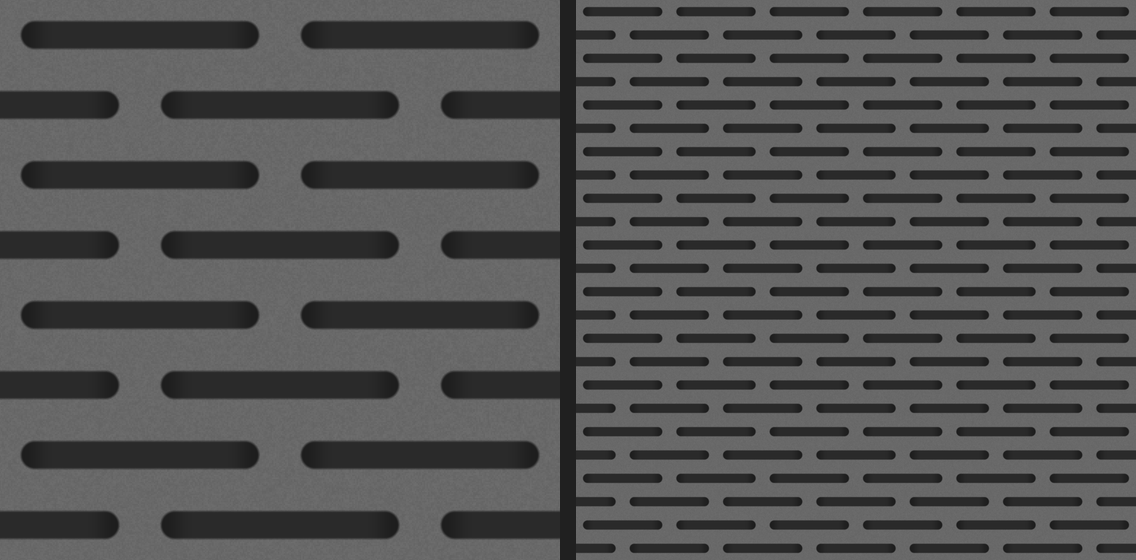
Left, the tile; right, the same tile 3 across and 3 down.
Write a Shadertoy shader that draws this pattern.

```glsl
const vec2 GRID = vec2(2.0, 8.0);
const vec2 SLOT_HALF_SIZE = vec2(0.2125, 0.0247);
const float RIM_HALF_WIDTH = 0.0032;
const float END_SHADE_LENGTH = 0.058;
const vec3 METAL = vec3(0.41);
const vec3 HOLE = vec3(0.163);
const vec3 HOLE_END = vec3(0.115);

float hash(vec2 p) {
    vec3 q = fract(vec3(p.xyx) * 0.1031);
    q += dot(q, q.yzx + 33.33);
    return fract((q.x + q.y) * q.z);
}

// Value noise that wraps after a whole number of cells
float tileNoise(vec2 uv, float cells) {
    vec2 p = uv * cells;
    vec2 i = floor(p);
    vec2 f = fract(p);
    f = f * f * (3.0 - 2.0 * f);
    vec2 a = mod(i, cells);
    vec2 b = mod(i + 1.0, cells);
    float low = mix(hash(a), hash(vec2(b.x, a.y)), f.x);
    float high = mix(hash(vec2(a.x, b.y)), hash(b), f.x);
    return mix(low, high, f.y);
}

// Signed distance to a horizontal slot with round ends
float slotDistance(vec2 p, vec2 halfSize) {
    p.x -= clamp(p.x, halfSize.y - halfSize.x, halfSize.x - halfSize.y);
    return length(p) - halfSize.y;
}

// Position relative to the nearest slot centre, alternate rows staggered
vec2 staggeredCell(vec2 uv, vec2 grid) {
    vec2 p = uv * grid;
    p.x += 0.5 * mod(floor(p.y) + 1.0, 2.0);
    return (fract(p) - 0.5) / grid;
}

vec3 metalColor(vec2 uv) {
    float grain = tileNoise(uv, 384.0) - 0.5;
    float mottle = tileNoise(uv, 150.0) - 0.5;
    return METAL + 0.035 * grain + 0.012 * mottle;
}

vec3 holeColor(vec2 p, vec2 halfSize) {
    float endDistance = halfSize.x - abs(p.x);
    float light = smoothstep(0.003, END_SHADE_LENGTH, endDistance);
    return mix(HOLE_END, HOLE, light);
}

void mainImage(out vec4 fragColor, in vec2 fragCoord) {
    vec2 uv = fragCoord / iResolution.xy;
    vec2 p = staggeredCell(uv, GRID);
    float d = slotDistance(p, SLOT_HALF_SIZE);

    // Soft bevel between the plate and the recess
    float softness = max(RIM_HALF_WIDTH, 0.75 / iResolution.y);
    float plate = smoothstep(-softness, softness, d);
    vec3 color = mix(holeColor(p, SLOT_HALF_SIZE), metalColor(uv), plate);

    fragColor = vec4(color, 1.0);
}
```
